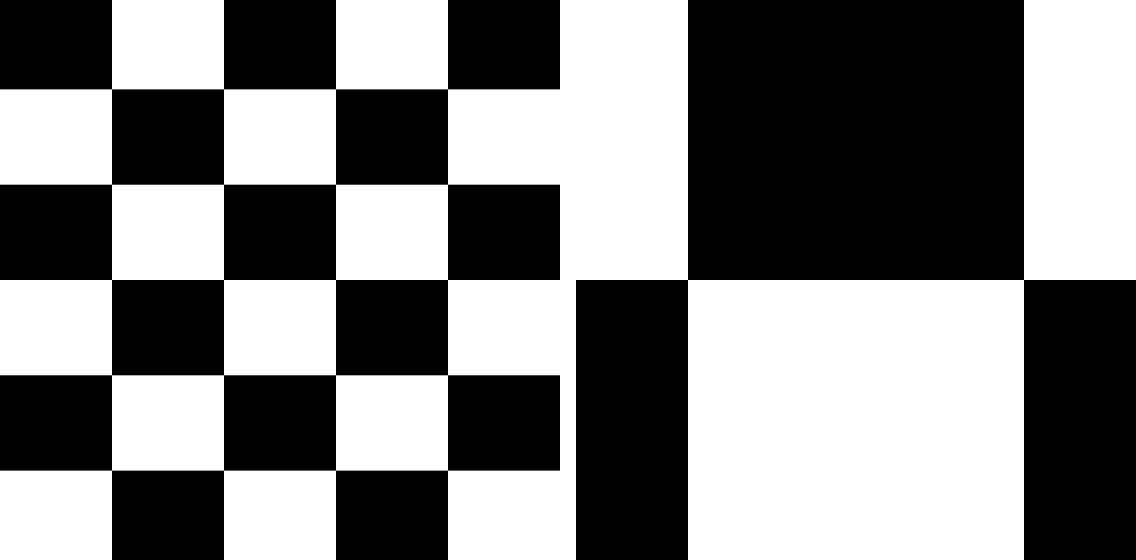
Left, the full canvas; right, a detail of the centre.
This pattern is drawn by a WebGL 1 fragment shader. Its source:

```glsl
precision highp float;
// Black and white checkerboard of five columns and six rows, cropped at top and bottom.

uniform vec2 u_resolution;

const vec2 CELL_SIZE = vec2(0.2, 0.1702);  // fraction of the canvas
const vec2 GRID_ORIGIN = vec2(0.0, 0.5);   // a corner shared by four cells
const vec3 DARK = vec3(0.0);
const vec3 LIGHT = vec3(1.0);

// Signed distance to the nearest cell edge: positive in even cells, negative in odd ones.
vec2 edgeDistance(vec2 cell) {
  return abs(mod(cell - 0.5, 2.0) - 1.0) - 0.5;
}

void main() {
  vec2 uv = gl_FragCoord.xy / u_resolution;
  vec2 cell = (uv - GRID_ORIGIN) / CELL_SIZE;
  vec2 pixel = 1.0 / (u_resolution * CELL_SIZE);

  // Square wave on each axis, box filtered over one pixel
  vec2 wave = clamp(2.0 * edgeDistance(cell) / pixel, -1.0, 1.0);

  // The product of the waves alternates the cells
  float darkness = 0.5 + 0.5 * wave.x * wave.y;
  gl_FragColor = vec4(mix(LIGHT, DARK, darkness), 1.0);
}
```
